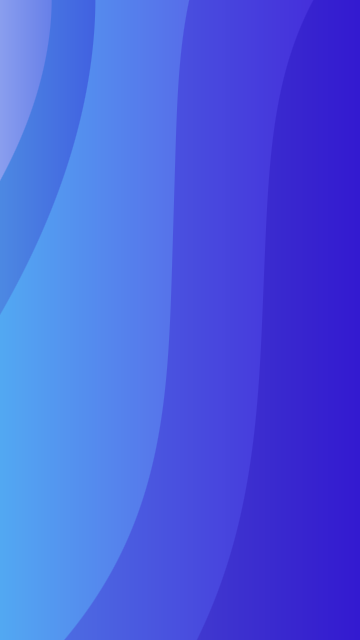
This background is drawn by a Shadertoy shader. Its source:

```glsl
// Flowing vertical bands of blue: two S-shaped edges split the canvas into
// light, middle and deep layers, and two arcs round off the upper left corner.
// Each layer has its own horizontal gradient; edges are curves x = f(depth).

// Layer gradients, each from its left stop to its right stop
const vec3 LIGHT_LEFT   = vec3(0.322, 0.660, 0.950);
const vec3 LIGHT_RIGHT  = vec3(0.340, 0.430, 0.915);
const vec3 MIDDLE_LEFT  = vec3(0.300, 0.420, 0.885);
const vec3 MIDDLE_RIGHT = vec3(0.270, 0.190, 0.860);
const vec3 DEEP_LEFT    = vec3(0.250, 0.220, 0.810);
const vec3 DEEP_RIGHT   = vec3(0.200, 0.100, 0.815);
const vec3 ARC_LEFT     = vec3(0.300, 0.535, 0.885);
const vec3 ARC_RIGHT    = vec3(0.255, 0.380, 0.880);
const vec3 CORNER_LEFT  = vec3(0.540, 0.620, 0.935);
const vec3 CORNER_RIGHT = vec3(0.405, 0.500, 0.910);

// S edges: straight part (x at mid height, slope), then bends (start, reach, power)
const vec2 INNER_LINE   = vec2(0.4734, -0.0533);
const vec3 INNER_TOP    = vec3(0.260, 0.0255, 3.30);
const vec3 INNER_BOTTOM = vec3(0.390, 0.2685, 3.28);
const vec2 OUTER_LINE   = vec2(0.7283, -0.0711);
const vec3 OUTER_TOP    = vec3(0.456, 0.1065, 3.76);
const vec3 OUTER_BOTTOM = vec3(0.456, 0.1460, 3.00);

// Corner arcs: width along the top, height along the left side
const vec2 ARC_SIZE    = vec2(0.265, 0.492);
const vec2 CORNER_SIZE = vec2(0.1435, 0.2825);
const float ARC_POWER  = 1.9;

// Horizontal position of an S edge at a depth below the top
float sEdge(float depth, vec2 line, vec3 top, vec3 bottom) {
    float rise = max(top.x - depth, 0.0) / top.x;
    float fall = max(depth - bottom.x, 0.0) / (1.0 - bottom.x);
    return line.x + line.y * (depth - 0.5)
         + top.y * pow(rise, top.z) - bottom.y * pow(fall, bottom.z);
}

// Horizontal position of a corner arc at a depth below the top
float arcEdge(float depth, vec2 size) {
    return size.x * (1.0 - pow(max(depth, 0.0) / size.y, ARC_POWER));
}

// Antialiased coverage of the side where d is positive
float cover(float d) {
    return clamp(d / max(fwidth(d), 1e-5) + 0.5, 0.0, 1.0);
}

// Horizontal gradient between two stops
vec3 ramp(float x, float from, float to, vec3 left, vec3 right) {
    return mix(left, right, clamp((x - from) / (to - from), 0.0, 1.0));
}

void mainImage(out vec4 fragColor, in vec2 fragCoord) {
    vec2 p = fragCoord / iResolution.xy;
    float depth = 1.0 - p.y;

    // Signed offsets from each edge
    float inner  = p.x - sEdge(depth, INNER_LINE, INNER_TOP, INNER_BOTTOM);
    float outer  = p.x - sEdge(depth, OUTER_LINE, OUTER_TOP, OUTER_BOTTOM);
    float arc    = arcEdge(depth, ARC_SIZE) - p.x;
    float corner = arcEdge(depth, CORNER_SIZE) - p.x;

    // Layers from back to front
    vec3 color = ramp(p.x, 0.0, 0.52, LIGHT_LEFT, LIGHT_RIGHT);
    color = mix(color, ramp(p.x, 0.18, 0.86, MIDDLE_LEFT, MIDDLE_RIGHT), cover(inner));
    color = mix(color, ramp(p.x, 0.55, 1.0, DEEP_LEFT, DEEP_RIGHT), cover(outer));
    color = mix(color, ramp(p.x, 0.0, ARC_SIZE.x, ARC_LEFT, ARC_RIGHT), cover(arc));
    color = mix(color, ramp(p.x, 0.0, CORNER_SIZE.x, CORNER_LEFT, CORNER_RIGHT), cover(corner));

    fragColor = vec4(color, 1.0);
}
```
